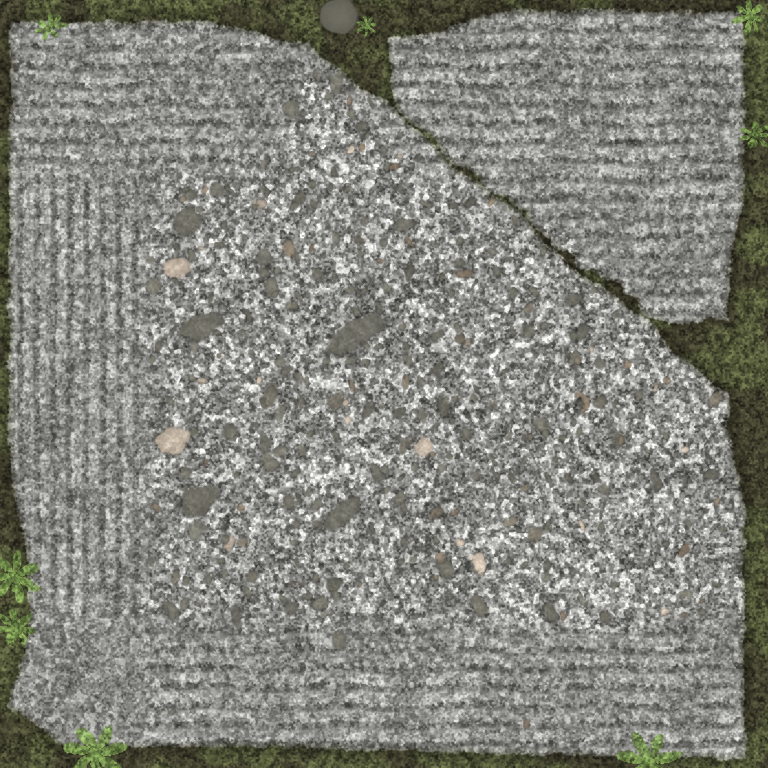
Reproduce this texture procedurally as a three.js fragment shader.

```glsl
#define SOFT 0.002
#define PITCH 0.0245
#define GROOVE_DEPTH 0.16
#define GRAIN_SCALE 205.0
#define CONTRAST 0.56
#define STONE vec3(0.53, 0.53, 0.515)
#define PEBBLE vec3(0.43, 0.425, 0.385)
#define PALE vec3(0.77, 0.71, 0.64)
#define SOIL vec3(0.25, 0.245, 0.175)
#define MOSS vec3(0.32, 0.34, 0.22)
#define LEAF vec3(0.47, 0.59, 0.31)

varying vec2 vUv;

vec2 hash2(vec2 p) {
  vec3 q = fract(p.xyx * vec3(0.1031, 0.103, 0.0973));
  q += dot(q, q.yzx + 33.33);
  return fract((q.xx + q.yz) * q.zy);
}

// Smoothly blended cellular noise
float cells(vec2 p) {
  vec2 base = floor(p);
  float sum = 0.0, weight = 0.0;
  for (int j = -1; j <= 1; j++) for (int i = -1; i <= 1; i++) {
    vec2 cell = base + vec2(i, j);
    vec2 d = cell + 0.15 + 0.7 * hash2(cell) - p;
    float w = exp(-7.0 * dot(d, d));
    sum += w * hash2(cell + 71.0).x;
    weight += w;
  }
  return sum / weight;
}

float band(float lo, float hi, float blur, float x) {
  return smoothstep(lo - blur, lo + blur, x) * (1.0 - smoothstep(hi - blur, hi + blur, x));
}

// x = distance along the fracture, y = signed distance above it
vec2 fracture(vec2 p) {
  vec2 q = p - vec2(0.4, 0.95);
  return vec2(dot(q, vec2(0.767, -0.642)), dot(q, vec2(0.642, 0.767)));
}

// Exposed aggregate in the worn middle
float wornArea(vec2 p) {
  float top = mix(0.78, 0.95, smoothstep(0.34, 0.43, p.x));
  return smoothstep(0.17, 0.24, p.x) * band(0.19, top, 0.025, p.y)
    * (1.0 - smoothstep(-0.02, 0.01, fracture(p).y));
}

// Positive inside the two slab pieces
float slabDistance(vec2 p, vec2 crack) {
  float left = 0.013 + 0.025 * band(0.13, 0.32, 0.06, p.y);
  float right = 0.969 - 0.02 * band(0.4, 0.69, 0.07, p.y);
  float top = p.x < 0.47 ? 0.972 - 0.03 * smoothstep(0.26, 0.42, p.x)
    : 0.95 + 0.037 * smoothstep(0.52, 0.66, p.x);
  float bottom = 0.028 - 0.014 * smoothstep(0.3, 0.9, p.x);
  float box = min(min(p.x - left, right - p.x), min(p.y - bottom, top - p.y));
  box = min(box, dot(p, vec2(0.6, 0.8)) - 0.072);
  float gap = 0.072 - 0.07 * smoothstep(0.075, 0.15, crack.x)
    + 0.006 * smoothstep(0.42, 0.5, crack.x) + 0.065 * smoothstep(0.58, 0.66, crack.x);
  return min(box, max(-crack.y - 0.002, crack.y - gap));
}

void pebble(inout vec3 col, vec2 p, vec2 size, float angle, vec3 tint) {
  float c = cos(angle), s = sin(angle);
  vec2 q = vec2(c * p.x + s * p.y, c * p.y - s * p.x) / size;
  float r = length(q) * (1.0 + 0.14 * sin(q.x * 3.0 + angle * 5.0) * cos(q.y * 2.0));
  float aa = SOFT / min(size.x, size.y);
  col *= 1.0 - 0.22 * (1.0 - smoothstep(0.9, 1.4, r));
  col = mix(col, tint * (1.08 - 0.15 * r * r), 0.88 - 0.88 * smoothstep(1.0 - aa, 1.0 + aa, r));
}

void scatterPebbles(inout vec3 col, vec2 p, float scale) {
  for (int j = -1; j <= 1; j++) for (int i = -1; i <= 1; i++) {
    vec2 cell = floor(p * scale) + vec2(i, j);
    vec2 rnd = hash2(cell + scale), kind = hash2(cell + 19.0);
    vec2 center = (cell + 0.15 + 0.7 * rnd) / scale;
    if (kind.x > wornArea(center) * (0.4 - 0.2 * smoothstep(0.65, 0.9, center.x))) continue;
    vec2 size = vec2(0.17 + 0.2 * rnd.x * rnd.x, 0.11 + 0.13 * rnd.y) / scale;
    vec3 tint = mix(PEBBLE, vec3(0.56, 0.49, 0.41), smoothstep(0.78, 1.0, kind.y));
    tint = mix(tint, PALE, step(0.96, kind.y)) * (0.88 + 0.25 * rnd.y);
    pebble(col, p - center, size, rnd.x * 3.0 - 0.7, tint);
  }
}

float tuft(vec2 p, float x, float y, float radius) {
  p -= vec2(x, y);
  float petal = radius * (0.2 + 0.8 * abs(sin(atan(p.y, p.x) * 3.5 + radius * 90.0)));
  return 1.0 - smoothstep(petal - SOFT, petal + SOFT, length(p));
}

void main() {
  vec2 p = vUv;
  float medium = cells(p * GRAIN_SCALE * 0.75 + 9.0);
  float grain = 0.55 * cells(p * GRAIN_SCALE * 1.7) + 0.45 * medium - 0.5;
  float patches = cells(p * 24.0) - 0.5, ragged = cells(p * 60.0) - 0.5;
  vec2 crack = fracture(p);
  crack.y += 0.004 * sin(crack.x * 31.0) + 0.002 * sin(crack.x * 83.0) + 0.005 * ragged;
  float edge = slabDistance(p, crack) + 0.005 * ragged + 0.005 * patches + 0.003 * grain;
  float worn = wornArea(p + 0.05 * patches);

  // Grooved borders
  float side = 1.0 - smoothstep(0.18, 0.2, p.x);
  float upright = side * band(0.2, 0.77, 0.03, p.y);
  float plain = side * (1.0 - smoothstep(0.15, 0.21, p.y));
  float wobble = 0.5 * sin(p.x * 37.0 + p.y * 11.0) + 0.8 * ragged + grain;
  float rows = sin(6.2832 * p.y / PITCH + wobble);
  float columns = sin(7.2 * p.x / PITCH + wobble * 0.6);
  float groove = smoothstep(-0.2, 0.9, mix(rows, columns, upright)) - 0.4;
  groove *= (1.0 - worn) * (1.0 - plain) * (0.8 + 0.9 * patches);

  // Stone grain and bright chips
  float tone = grain * CONTRAST * mix(0.72, 1.0, worn) - GROOVE_DEPTH * groove;
  tone += patches * 0.07 + ragged * mix(0.05, 0.11, worn) + 0.015 * worn;
  tone += 0.13 * smoothstep(0.6, 0.85, medium) * mix(0.3, 1.0, worn);
  vec3 stone = STONE + tone;
  vec2 b = p + 0.009 * vec2(ragged, patches) + 0.002 * grain;
  scatterPebbles(stone, b, 22.0);
  scatterPebbles(stone, b, 43.0);

  // Largest pebbles
  pebble(stone, b - vec2(0.461, 0.563), vec2(0.043, 0.016), 0.65, PEBBLE);
  pebble(stone, b - vec2(0.262, 0.574), vec2(0.024, 0.015), 0.4, PEBBLE);
  pebble(stone, b - vec2(0.247, 0.711), vec2(0.022, 0.015), 0.9, PEBBLE);
  pebble(stone, b - vec2(0.259, 0.348), vec2(0.023, 0.017), 0.4, PEBBLE);
  pebble(stone, b - vec2(0.445, 0.331), vec2(0.03, 0.014), 0.7, PEBBLE);
  pebble(stone, b - vec2(0.231, 0.652), vec2(0.019, 0.013), 0.0, PALE);
  pebble(stone, b - vec2(0.226, 0.427), vec2(0.02, 0.014), 0.2, PALE);
  pebble(stone, b - vec2(0.551, 0.418), vec2(0.01, 0.015), 0.3, PALE);
  stone *= 1.0 + 0.2 * grain;

  // Mossy joint with shade beside the slab
  vec3 ground = mix(SOIL, MOSS, smoothstep(-0.15, 0.2, patches)) * (1.0 + 1.2 * grain);
  ground *= mix(0.8, 1.0, smoothstep(0.0, 0.018, -edge));
  pebble(ground, p - vec2(0.442, 0.979), vec2(0.025, 0.023), 0.0, PEBBLE);
  stone = mix(ground, stone, 0.6 + 0.4 * smoothstep(0.0, 0.01, edge));
  vec3 col = mix(ground, stone, smoothstep(-SOFT, SOFT, edge));

  // Sprouts around the border
  float leaves = max(tuft(b, 0.02, 0.25, 0.034), tuft(b, 0.125, 0.018, 0.042));
  leaves = max(leaves, max(tuft(b, 0.985, 0.822, 0.021), tuft(b, 0.975, 0.978, 0.022)));
  leaves = max(leaves, max(tuft(b, 0.066, 0.967, 0.019), tuft(b, 0.845, 0.008, 0.042)));
  leaves = max(leaves, max(tuft(b, 0.02, 0.185, 0.025), tuft(b, 0.475, 0.963, 0.013)));
  col = mix(col, LEAF * (0.95 + grain), leaves * 0.85);
  gl_FragColor = vec4(col, 1.0);
}
```
